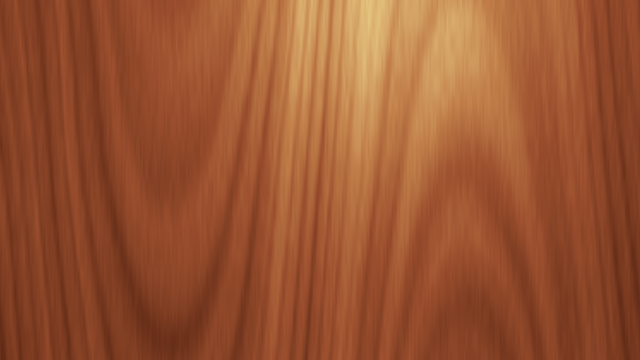
Give the GLSL for this texture, as a Shadertoy shader.

```glsl
// Polished wood plank: contours of a height field form a U-shaped valley on the
// left and a cathedral arch on the right. Layered value noise along the contours
// gives rings, stretched noise gives fibres, and a soft lamp warms the top.

float hash(vec2 p) {
    vec3 q = fract(vec3(p.xyx) * 0.1031);
    q += dot(q, q.yzx + 33.33);
    return fract((q.x + q.y) * q.z);
}

float noise(vec2 p) {
    vec2 cell = floor(p);
    vec2 f = fract(p);
    f = f * f * (3.0 - 2.0 * f);
    return mix(mix(hash(cell), hash(cell + vec2(1, 0)), f.x),
               mix(hash(cell + vec2(0, 1)), hash(cell + vec2(1, 1)), f.x), f.y);
}

// Height of one growth ring across the plank; its slope is 1 + 6 sin + 6 sin^3.
float ringHeight(float x) {
    float c = cos(4.11 * (x - 0.509));
    return (2.0 * c * c * c - 12.0 * c) / 4.11 + x + 1.945;
}

float ringTone(vec2 p) {
    float level = p.y - ringHeight(p.x);
    level += 0.16 * (noise(p * vec2(5.0, 2.0) + 7.0) - 0.5);

    // Broad rings, darkest at the valley floor and beneath the arch
    float wave = 0.5 + 0.5 * cos(6.2832 * (level - 0.05) / 0.467);
    float tone = -0.11 * pow(wave, 2.5) * (0.35 + noise(vec2(level * 0.9, p.x * 2.0)));

    // Irregular finer rings, drifting slowly across the plank
    float frequency = 1.4;
    float amplitude = 0.17;
    for (int i = 0; i < 4; i++) {
        tone += amplitude * (noise(vec2(level * frequency + 40.0, p.x * 1.5 + float(i) * 9.0)) - 0.5);
        frequency *= 2.1;
        amplitude *= 0.62;
    }
    return tone + 0.03;
}

float fibreTone(vec2 p) {
    float coarse = noise(p * vec2(85.0, 5.0) + 13.0);
    float fine = noise(p * vec2(210.0, 17.0) + 51.0);
    return 0.035 * (coarse - 0.5) + 0.065 * (fine - 0.5);
}

float lightTone(vec2 p) {
    float body = 0.25 + 0.15 * exp(-pow(p.x - 0.9, 2.0) / 0.35);
    vec2 d = p - vec2(1.08, 1.05);
    float lamp = 0.5 * exp(-d.x * d.x / 0.26 - d.y * d.y / 0.32);
    float shade = 0.05 * (1.0 - smoothstep(0.0, 0.5, p.y));
    return body + lamp - shade;
}

vec3 woodColour(float tone) {
    vec3 colour = mix(vec3(0.34, 0.14, 0.07), vec3(0.61, 0.31, 0.18), clamp(tone / 0.43, 0.0, 1.0));
    colour = mix(colour, vec3(0.76, 0.50, 0.29), clamp((tone - 0.43) / 0.28, 0.0, 1.0));
    return mix(colour, vec3(0.90, 0.77, 0.50), clamp((tone - 0.71) / 0.29, 0.0, 1.0));
}

void mainImage(out vec4 fragColor, in vec2 fragCoord) {
    vec2 p = fragCoord / iResolution.y;
    float tone = lightTone(p) + ringTone(p) + fibreTone(p);
    fragColor = vec4(woodColour(tone), 1.0);
}
```
